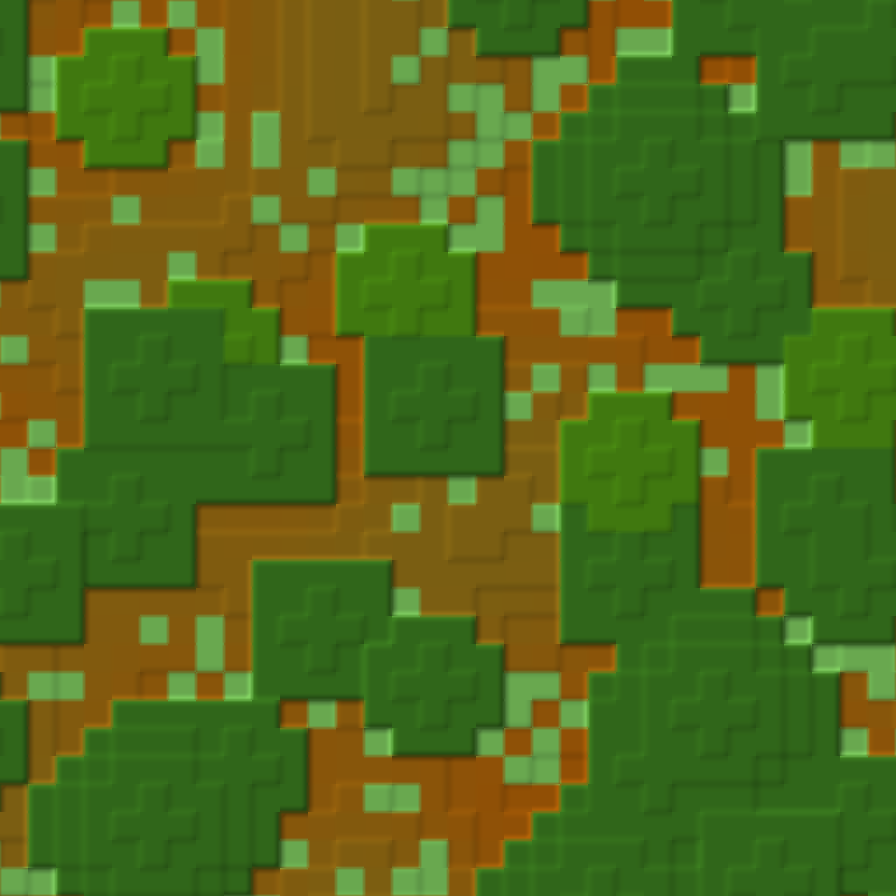
This pattern is drawn by a three.js fragment shader. Its source:

```glsl
varying vec2 vUv;

const float CELLS = 32.0;          // blocks across the canvas
const float TREE_SPACING = 6.0;    // blocks between tree sites
const float TREE_CHANCE = 0.83;
const float BIG_CHANCE = 0.13;
const float LIGHT_TREE_CHANCE = 0.15;
const float GRASS_CHANCE = 0.24;
const float GROUND_SCALE = 11.0;   // blocks per hill
const float GROUND_LEVELS = 6.5;
const float CANOPY_BASE = 12.0;
const float BEVEL_WIDTH = 0.27;
const float BLEND_WIDTH = 0.09;
const float LIGHT_STRENGTH = 0.085;
const float SHADE_STRENGTH = 0.10;
const float MAX_STEP = 3.0;

const vec3 DARK_LEAF = vec3(0.19, 0.40, 0.10);
const vec3 LIGHT_LEAF = vec3(0.25, 0.47, 0.06);
const vec3 GRASS = vec3(0.41, 0.66, 0.31);
const vec3 ORANGE_SOIL = vec3(0.57, 0.31, 0.02);
const vec3 OLIVE_SOIL = vec3(0.48, 0.37, 0.07);

float hash(vec2 p) {
  vec3 q = fract(p.xyx * 0.1031);
  q += dot(q, q.yzx + 33.33);
  return fract((q.x + q.y) * q.z);
}

float cornerGradient(vec2 corner, vec2 offset) {
  float angle = 6.2832 * hash(corner + 71.0);
  return dot(vec2(cos(angle), sin(angle)), offset);
}

float gradientNoise(vec2 p) {
  vec2 i = floor(p), f = p - i;
  vec2 u = f * f * f * (f * (f * 6.0 - 15.0) + 10.0);
  vec2 e = vec2(1.0, 0.0);
  return mix(
    mix(cornerGradient(i, f), cornerGradient(i + e, f - e), u.x),
    mix(cornerGradient(i + e.yx, f - e.yx), cornerGradient(i + 1.0, f - 1.0), u.x),
    u.y);
}

// Stepped crown: layers above the canopy base, 0 outside the tree
float crownLayers(vec2 offset, bool big, bool cutCorners) {
  vec2 a = abs(offset);
  float square = max(a.x, a.y), diamond = a.x + a.y;
  if (big) {
    if (diamond < 1.5) return 4.0;
    if (diamond < 3.5 && square < 2.5) return 3.0;
    if (diamond < 4.5 && square < 3.5) return 2.0;
    return diamond < 5.5 && square < 4.5 ? 1.0 : 0.0;
  }
  if (diamond < 1.5) return 2.0;
  return square < 2.5 && !(cutCorners && diamond > 3.5) ? 1.0 : 0.0;
}

// Colour in rgb, height in a
vec4 block(vec2 cell) {
  // Terraced soil with scattered grass
  float hill = gradientNoise(cell / GROUND_SCALE + 5.3);
  vec3 soil = mix(ORANGE_SOIL, OLIVE_SOIL, smoothstep(-0.4, 0.4, hill));
  float patchiness = gradientNoise(cell / 6.0 + 40.7);
  bool grassy = hash(cell + 17.0) < GRASS_CHANCE + 0.5 * patchiness;
  vec4 top = vec4(grassy ? GRASS : soil, floor(hill * GROUND_LEVELS));

  // The tallest crown over this block wins
  vec2 site = floor(cell / TREE_SPACING);
  for (int y = -1; y <= 1; y++) {
    for (int x = -1; x <= 1; x++) {
      vec2 s = site + vec2(float(x), float(y)) + 100.0;
      if (hash(s + 3.0) > TREE_CHANCE) continue;
      vec2 jitter = floor(TREE_SPACING * vec2(hash(s + 11.0), hash(s + 29.0)));
      vec2 center = (s - 100.0) * TREE_SPACING + jitter;
      float kind = hash(s + 47.0);
      float layers = crownLayers(cell - center, kind < BIG_CHANCE, kind > 0.6);
      float height = CANOPY_BASE + floor(3.0 * hash(s + 59.0)) + layers;
      if (layers > 0.5 && height > top.a) {
        bool pale = kind > 1.0 - LIGHT_TREE_CHANCE;
        top = vec4(pale ? LIGHT_LEAF : DARK_LEAF, height);
      }
    }
  }
  return top;
}

void main() {
  vec2 p = vUv * CELLS;
  vec2 cell = floor(p), f = p - cell;
  vec4 here = block(cell);
  vec3 color = here.rgb;
  float relief = 0.0;

  // Bevel and blend at all four sides, lit from the upper left
  for (int i = 0; i < 4; i++) {
    float way = mod(float(i), 2.0) * 2.0 - 1.0;
    vec2 dir = i < 2 ? vec2(way, 0.0) : vec2(0.0, way);
    vec4 next = block(cell + dir);
    float edge = 0.5 - dot(f - 0.5, dir);
    float rise = clamp(here.a - next.a, -MAX_STEP, MAX_STEP);
    float bevel = 1.0 - smoothstep(0.0, BEVEL_WIDTH, edge);
    relief += dot(dir, vec2(-1.0, 1.0)) * rise * bevel;
    float blend = 0.5 * (1.0 - smoothstep(0.0, BLEND_WIDTH, edge));
    color = mix(color, next.rgb, blend);
  }

  relief = clamp(relief, -MAX_STEP, MAX_STEP);
  color *= 1.0 + relief * (relief > 0.0 ? LIGHT_STRENGTH : SHADE_STRENGTH);
  gl_FragColor = vec4(color, 1.0);
}
```
